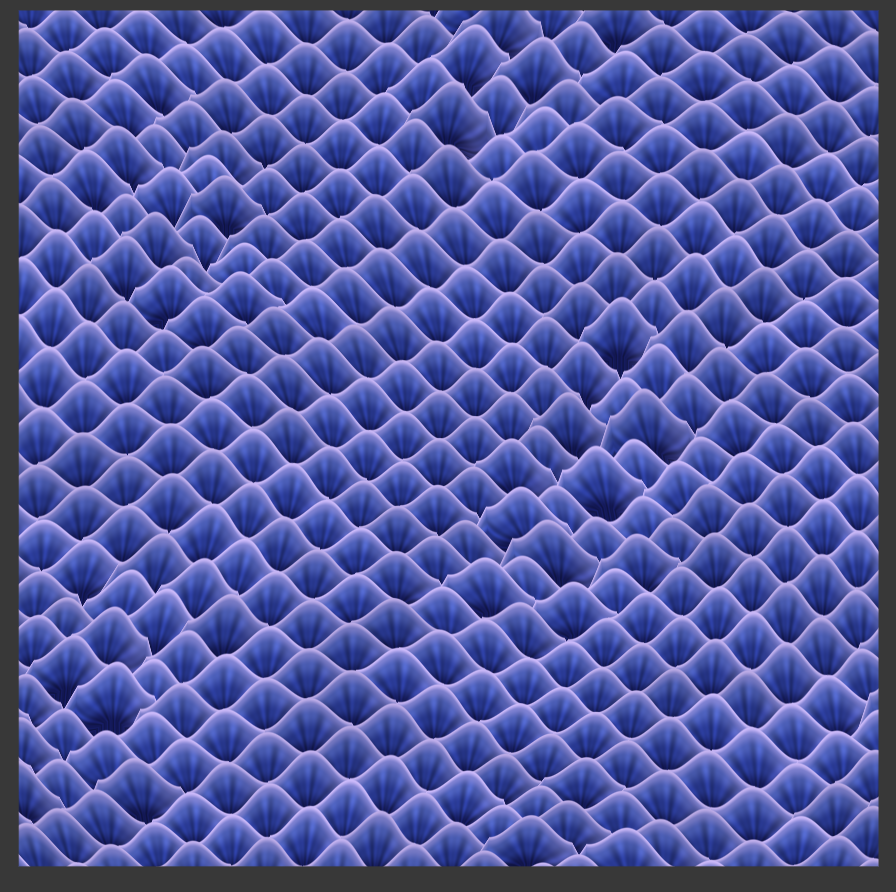
Give the GLSL for this pattern, as a WebGL 1 fragment shader.

```glsl
precision highp float;
// Overlapping bell-topped scales in a staggered, gently warped lattice inside a grey frame.
// Rows are painted from back to front; each scale fades from a pale rim to a dark,
// streaked root, and patches of stronger jitter make some scales merge or crease.

#define COLUMNS 11.0
#define ROWS 32.6
#define ROW_TILT 0.08
#define PHASE vec2(-0.28, -0.58)
#define FRAME_MIN vec2(0.021, 0.0288)
#define FRAME_MAX vec2(0.9805, 0.9883)
#define WARP vec2(0.16, 0.42)
#define JITTER_CALM 0.10
#define JITTER_ROUGH 0.62
#define STREAK 0.20
#define RIM_SOFTNESS 1.1

uniform vec2 u_resolution;

const float TAU = 6.2831853;

vec2 hash2(vec2 cell) {
  vec2 k = vec2(dot(cell, vec2(127.1, 311.7)), dot(cell, vec2(269.5, 183.3)));
  return fract(sin(k) * 43758.55);
}

// Lattice coordinates: x counts scales, y counts half-staggered rows.
vec2 latticeCoord(vec2 q) {
  vec2 wave = vec2(sin(q.y * 7.0 + q.x * 4.0) + 0.5 * sin(q.y * 15.0 - q.x * 9.0),
                   sin(q.x * 9.0 + q.y * 5.0) + 0.5 * sin(q.x * 17.0 - q.y * 11.0));
  vec2 p = vec2(q.x, q.y + ROW_TILT * (q.x - 0.48)) * vec2(COLUMNS, ROWS);
  return p + PHASE + WARP * wave;
}

// Calm and rough patches of layered sines, 0 to 1.
float roughness(vec2 cell) {
  float s = sin(cell.x * 1.15 + 0.9 * sin(cell.y * 0.23));
  s += 0.7 * sin(cell.y * 0.37 - cell.x * 0.6);
  return smoothstep(0.1, 1.3, s);
}

// Height of the bell rim below its peak; it drops steeply past the half width.
float rimDrop(float dx) {
  float a = abs(dx);
  return 0.5 - 0.5 * cos(TAU * min(a, 0.5)) + 6.0 * max(a - 0.5, 0.0);
}

// depth: 0 at the rim, about 1 at the root. dx: sideways offset from the peak.
vec3 scaleColor(float depth, float dx, float seed) {
  vec3 pale = vec3(0.77, 0.70, 0.94);
  vec3 light = vec3(0.48, 0.49, 0.79);
  vec3 middle = vec3(0.28, 0.35, 0.68);
  vec3 dark = vec3(0.15, 0.21, 0.54);
  vec3 root = vec3(0.07, 0.09, 0.32);

  float s = depth * (1.0 + 0.7 * abs(dx));
  vec3 c = mix(pale, light, smoothstep(0.01, 0.13, s));
  c = mix(c, middle, smoothstep(0.10, 0.34, s));
  c = mix(c, dark, smoothstep(0.32, 0.66, s));
  c = mix(c, root, smoothstep(0.72, 1.05, s));

  // Mauve light on the right flank.
  float flank = smoothstep(0.04, 0.38, dx) * smoothstep(0.06, 0.2, depth);
  c = mix(c, vec3(0.40, 0.38, 0.64), 0.4 * flank);

  // Streaks fanning up from the root.
  float fan = dx / max(1.25 - depth, 0.22);
  float streak = 0.6 * sin(fan * 27.0 + seed * TAU) + 0.4 * sin(fan * 46.0 + seed * 19.0);
  c *= 1.0 + STREAK * streak * smoothstep(0.08, 0.4, depth);
  return c * (0.95 + 0.1 * seed);
}

vec3 scales(vec2 p, float soft) {
  vec3 color = vec3(0.15, 0.21, 0.53);
  for (int k = 0; k < 7; k++) {
    float row = floor(p.y) + 5.0 - float(k);
    float stagger = 0.5 * mod(row, 2.0);
    float column = floor(p.x - stagger + 0.5);
    for (int i = -1; i <= 1; i++) {
      vec2 cell = vec2(column + float(i) + stagger, row);
      vec2 rnd = hash2(cell);
      float jitter = mix(JITTER_CALM, JITTER_ROUGH, roughness(cell));
      vec2 peak = cell + (rnd - 0.5) * jitter * vec2(0.6, 1.6);
      float dx = p.x - peak.x;
      float below = peak.y - rimDrop(dx) - p.y;
      float cover = smoothstep(-soft, soft, below);
      color = mix(color, scaleColor(max(below, 0.0) * 0.5, dx, rnd.x), cover);
    }
  }
  return color;
}

void main() {
  vec2 uv = gl_FragCoord.xy / u_resolution;
  vec2 q = (uv - FRAME_MIN) / (FRAME_MAX - FRAME_MIN);
  float pixel = 1.0 / min(u_resolution.x, u_resolution.y);

  vec3 color = scales(latticeCoord(q), RIM_SOFTNESS * ROWS * pixel);

  // Plain grey frame.
  vec2 inset = min(q, 1.0 - q);
  float inside = smoothstep(-pixel, pixel, min(inset.x, inset.y));
  gl_FragColor = vec4(mix(vec3(0.22), color, inside), 1.0);
}
```
